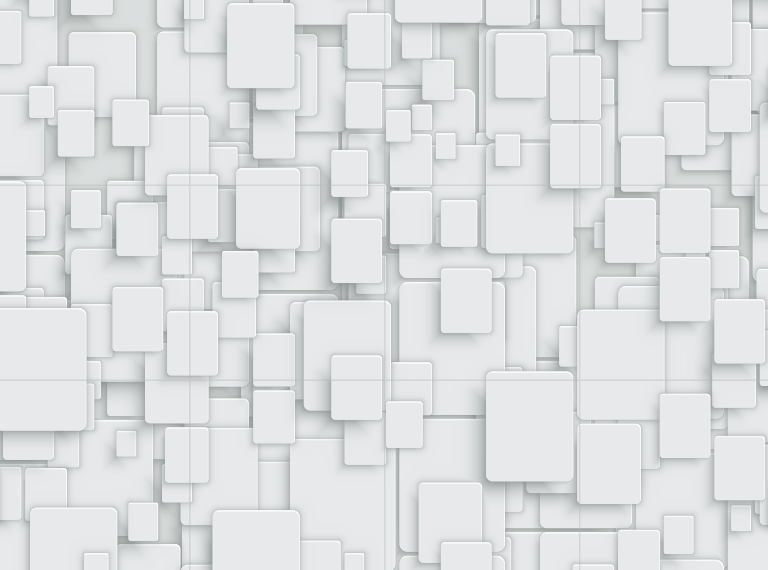
Reproduce this background procedurally as a Shadertoy shader.

```glsl
const vec3 FACE = vec3(0.905, 0.912, 0.918);
const vec3 GROUND = vec3(0.860, 0.872, 0.870);
const vec3 EDGE_LIGHT = vec3(0.99);
const vec3 DARKEST = vec3(0.52, 0.555, 0.545);
const vec3 SEAM = vec3(0.70, 0.72, 0.72);
const vec2 SHADOW_SHIFT = vec2(-0.024, -0.024);
const float SHADOW_BLUR = 0.041;
const float SHADOW_DEPTH = 0.66;
const float CONTACT_DEPTH = 0.40;
const float CONTACT_WIDTH = 0.0045;
const float CARD_ASPECT = 0.8;
const float HALF_GAP = 0.0033;
const float CORNER = 0.075;       // corner radius relative to card width
const float BEVEL = 0.0028;
const float EDGE_ALPHA = 0.85;
const float SEAM_PITCH = 0.342;
const float SEAM_ALPHA = 0.4;

// Cell height and chance of a card, from back to front
const int LAYERS = 8;
const vec2 LAYER[LAYERS] = vec2[LAYERS](
    vec2(0.30, 1.00), vec2(0.21, 0.65), vec2(0.15, 0.45),
    vec2(0.24, 0.42), vec2(0.10, 0.30), vec2(0.20, 0.42),
    vec2(0.12, 0.28), vec2(0.30, 0.09));

float hash(vec3 p) {
    p = fract(p * vec3(0.1031, 0.1130, 0.0973));
    p += dot(p, p.yzx + 33.33);
    return fract((p.x + p.y) * p.z);
}

float roundBox(vec2 p, vec2 halfSize, float radius) {
    vec2 q = abs(p) - halfSize + radius;
    return length(max(q, 0.0)) + min(max(q.x, q.y), 0.0) - radius;
}

float coverage(float d, float px) {
    return 1.0 - smoothstep(-0.5 * px, 0.5 * px, d);
}

// Returns card coverage, lit edge and shadow of one layer
vec3 cardLayer(vec2 p, vec2 spec, float seed, float px) {
    vec2 cell = spec.x * vec2(CARD_ASPECT, 1.0);
    p.x += cell.x * hash(vec3(seed, 7.0, 3.0));
    float column = floor(p.x / cell.x);
    vec3 result = vec3(0.0);

    for (int i = -1; i <= 1; i++) {
        float col = column + float(i);
        float slide = cell.y * hash(vec3(col + 50.0, seed, 11.0));
        float row = floor((p.y + slide) / cell.y);
        for (int j = -1; j <= 1; j++) {
            vec2 id = vec2(col, row + float(j));
            vec3 key = vec3(id + 60.0, seed * 9.0);
            if (hash(key) > spec.y) continue;

            // Cards fill the cell or sit in one of its corners
            float pick = hash(key + 17.3);
            float scale = pick < 0.5 ? 1.0 : pick < 0.78 ? 0.74 : 0.52;
            vec2 side = sign(vec2(hash(key + 31.7), hash(key + 47.1)) - 0.5);
            vec2 halfSize = 0.5 * cell * scale - HALF_GAP;
            vec2 center = (id + 0.5) * cell - vec2(0.0, slide)
                        + side * 0.5 * cell * (1.0 - scale);
            float radius = min(CORNER * 2.0 * halfSize.x, 0.015);

            vec2 q = p - center;
            float d = roundBox(q, halfSize, radius);
            float body = coverage(d, px);
            float inner = coverage(roundBox(q + BEVEL * vec2(0.6, 1.0), halfSize, radius), px);

            // Soft shadow to the lower left, thin dark line all around
            float lift = 0.35 + 0.85 * hash(key + 71.9);
            float soft = roundBox(q - SHADOW_SHIFT * lift, halfSize, radius);
            float blur = SHADOW_BLUR * lift;
            float fade = 1.0 - smoothstep(-blur, blur, soft);
            float shade = SHADOW_DEPTH * lift * fade * fade * fade;
            float contact = CONTACT_DEPTH * exp(-max(d, 0.0) / CONTACT_WIDTH);
            shade = 1.0 - (1.0 - shade) * (1.0 - contact);
            result = max(result, vec3(body, body * (1.0 - inner), shade));
        }
    }
    return result;
}

void mainImage(out vec4 fragColor, in vec2 fragCoord) {
    float px = 1.0 / iResolution.y;
    vec2 p = fragCoord * px;
    vec3 color = GROUND;

    // Stack the layers: each darkens what lies below, then covers it
    for (int n = 0; n < LAYERS; n++) {
        vec3 card = cardLayer(p, LAYER[n], float(n) + 2.0, px);
        color = mix(color, DARKEST, card.z);
        color = mix(color, mix(FACE, EDGE_LIGHT, EDGE_ALPHA * card.y), card.x);
    }

    // Fine seams of the panel grid
    vec2 toSeam = abs(fract((p + 0.009) / SEAM_PITCH + 0.5) - 0.5) * SEAM_PITCH;
    vec2 seam = 1.0 - smoothstep(0.0004, 0.0004 + px, toSeam);
    color = mix(color, SEAM, SEAM_ALPHA * max(seam.x, seam.y));

    fragColor = vec4(color, 1.0);
}
```
